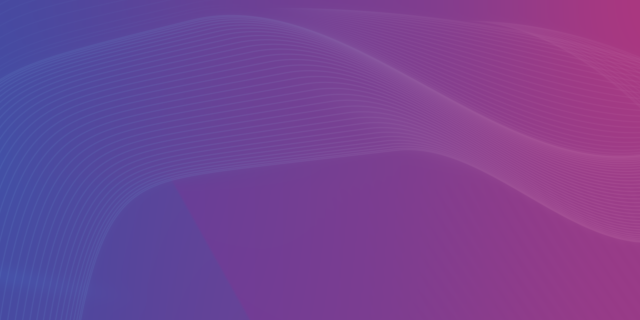
This background is drawn by a WebGL 2 fragment shader. Its source:

```glsl
#version 300 es
precision highp float;
// Blue to magenta gradient crossed by flowing sheets of fine pale lines.
uniform vec2 u_resolution;
out vec4 outColor;

// Main ribbon: t = 0 is its lower edge, t = 1 its upper ridge.
float ribbon(float x, float t) {
  float start = mix(0.126, -0.15, t);
  float rise = 1.0 - exp(-(x - start) / mix(0.04, 0.05, t));
  float slopeUp = mix(0.388, 0.79, t) + mix(0.23, 0.49, t) * x;
  float fall = smoothstep(mix(0.62, 0.30, t), 1.03, x);
  return slopeUp * rise - mix(0.38, 0.77, t) * fall;
}

// Upper veil, spread between the ribbon's ridge and a shallow arc.
float veil(float x, float t) {
  float q = max(x - 0.42, 0.0) / 0.58;
  return mix(ribbon(x, 1.0), 0.975 - 0.16 * q * q, t);
}

// Small fold that peels away from the veil at the right.
float fold(float x, float t) {
  float q = max(x - 0.72, 0.0) / 0.28;
  return 0.935 - mix(0.115, 0.27, t) * q * q;
}

// Faint lines that continue above the ridge at the left.
float upperEcho(float x, float t) {
  return ribbon(x, 1.0) + (0.03 + 0.24 * t) * (1.0 - 0.6 * x);
}

float sheet(int kind, float x, float t) {
  if (kind == 0) return ribbon(x, t);
  if (kind == 1) return veil(x, t);
  return kind == 2 ? fold(x, t) : upperEcho(x, t);
}

// Thin line plus a soft halo; halos add up where lines crowd together.
float sheetLight(int kind, int count, vec2 uv, float aspect) {
  float light = 0.0;
  float width = max(0.0024, 0.65 / u_resolution.y);
  for (int i = 0; i < count; i++) {
    float s = float(i) / float(count - 1);
    float t = mix(s, smoothstep(0.0, 1.0, s), 0.8);
    float y = sheet(kind, uv.x, t);
    float slope = (sheet(kind, uv.x + 0.001, t) - y) / (0.001 * aspect);
    float d = abs(uv.y - y) / sqrt(1.0 + slope * slope);
    light += 0.25 * exp(-d * d / (width * width));
    light += 0.018 * exp(-d * d / 0.0003);
  }
  return light;
}

void main() {
  vec2 uv = gl_FragCoord.xy / u_resolution;
  float aspect = u_resolution.x / u_resolution.y;

  // Background gradient, bluer at the left and pinker at the upper right
  vec3 color = mix(vec3(0.28, 0.275, 0.62), vec3(0.45, 0.245, 0.575), smoothstep(-0.08, 0.55, uv.x));
  color = mix(color, vec3(0.60, 0.23, 0.53), smoothstep(0.4, 1.05, uv.x));
  color += vec3(0.07, -0.015, -0.03) * smoothstep(0.65, 1.05, uv.x) * smoothstep(0.2, 1.0, uv.y);
  color += vec3(-0.03, 0.035, 0.03) * exp(-length((uv - vec2(0.0, 0.5)) * vec2(9.0, 2.2)));

  // Faint diagonal facet below the ribbon
  float facet = uv.x - mix(0.39, 0.267, uv.y / 0.44);
  float below = 1.0 - smoothstep(0.40, 0.47, uv.y);
  float facetSide = smoothstep(-0.003, 0.004, facet);
  color += vec3(0.025, -0.015, 0.0) * below * facetSide * exp(-max(facet, 0.0) * 7.0);
  color += vec3(-0.02, 0.01, 0.01) * below * (1.0 - facetSide) * exp(min(facet, 0.0) * 6.0);

  // Low glow in the lower left corner
  float corner = uv.y - 0.14 + 0.35 * uv.x;
  color += vec3(0.0, 0.025, 0.025) * exp(-corner * corner * 900.0) * (1.0 - smoothstep(0.0, 0.25, uv.x));

  // Barely visible ripples at the lower right
  float ripple = sin(150.0 * (uv.x * aspect + 0.6 * uv.y) + 3.0 * sin(5.0 * uv.y));
  color += 0.002 * ripple * smoothstep(0.45, 0.9, uv.x) * below;

  // Line sheets
  float light = sheetLight(0, 33, uv, aspect);
  light += 0.6 * sheetLight(1, 24, uv, aspect) * smoothstep(0.40, 0.60, uv.x);
  light += 0.5 * sheetLight(2, 12, uv, aspect) * smoothstep(0.72, 0.88, uv.x);
  light += 0.3 * sheetLight(3, 10, uv, aspect) * (1.0 - smoothstep(0.2, 0.42, uv.x));

  // Broad sheen where the ribbon twists
  vec2 twist = uv - vec2(0.63, 0.60);
  float across = twist.y + 0.9 * twist.x;
  light += 0.16 * exp(-across * across / 0.003 - twist.x * twist.x / 0.012);

  vec3 lineColor = mix(vec3(0.38, 0.52, 0.77), vec3(0.76, 0.45, 0.66), smoothstep(0.1, 0.95, uv.x));
  color = mix(color, lineColor, 0.52 * (1.0 - exp(-1.7 * light)));

  outColor = vec4(color, 1.0);
}
```
